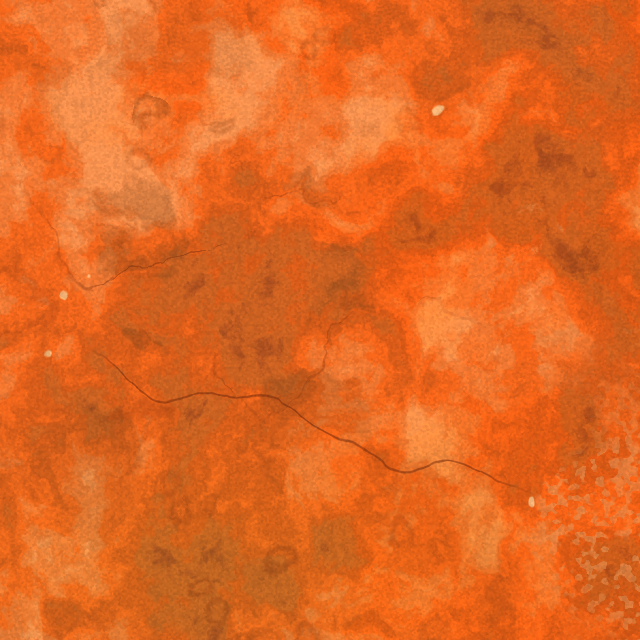
Write a WebGL 1 fragment shader that draws this texture.

```glsl
precision highp float;
uniform vec2 u_resolution;

vec2 hash2(vec2 p) {
  return fract(sin(vec2(dot(p, vec2(127.1, 311.7)), dot(p, vec2(269.5, 183.3)))) * 43758.55);
}

// Cellular noise: x = blended cell value, y = nearest distance, z = nearest cell id
vec3 cells(vec2 p) {
  vec2 base = floor(p);
  float sum = 0.0, total = 0.0;
  vec2 nearest = vec2(9.0, 0.0);
  for (int j = -1; j <= 1; j++) {
    for (int i = -1; i <= 1; i++) {
      vec2 cell = base + vec2(float(i), float(j));
      float d = distance(p, cell + hash2(cell));
      float id = hash2(cell + 37.3).x;
      float weight = exp(-6.0 * d * d);
      sum += weight * id;
      total += weight;
      if (d < nearest.x) nearest = vec2(d, id);
    }
  }
  return vec3(sum / total, nearest);
}

float layers(vec2 p) {
  float sum = 0.0, total = 0.0, amp = 1.0;
  for (int i = 0; i < 6; i++) {
    sum += amp * cells(p).x;
    total += amp;
    amp *= 0.6;
    p = mat2(1.6, 1.2, -1.2, 1.6) * p + 5.7;
  }
  return sum / total;
}

float blob(vec2 p, vec2 center, vec2 size) {
  vec2 q = (p - center) / size;
  return exp(-dot(q, q));
}

vec3 rustRamp(float t) {
  vec3 c = mix(vec3(0.66, 0.30, 0.12), vec3(0.80, 0.38, 0.13), smoothstep(0.0, 0.14, t));
  c = mix(c, vec3(0.85, 0.36, 0.10), smoothstep(0.23, 0.39, t));
  c = mix(c, vec3(0.95, 0.40, 0.11), smoothstep(0.45, 0.61, t));
  c = mix(c, vec3(0.94, 0.47, 0.20), smoothstep(0.67, 0.83, t));
  return mix(c, vec3(0.97, 0.57, 0.31), smoothstep(0.86, 1.0, t));
}

void main() {
  vec2 uv = gl_FragCoord.xy / u_resolution;
  vec2 warp = vec2(layers(uv * 3.0), layers(uv * 3.0 + 19.0)) - 0.5;
  vec2 flow = uv + 0.22 * warp;
  float belt = blob(flow, vec2(0.33, 0.56), vec2(0.3, 0.2));
  float lowland = blob(uv, vec2(0.35, 0.1), vec2(0.42, 0.2));

  // Broad light and dark regions
  float land = 0.16 * blob(flow, vec2(0.15, 0.85), vec2(0.3, 0.16))
    + 0.14 * blob(flow, vec2(0.55, 0.85), vec2(0.25, 0.15))
    + 0.13 * blob(flow, vec2(0.72, 0.42), vec2(0.16, 0.2))
    + 0.10 * blob(flow, vec2(0.88, 0.15), vec2(0.15, 0.2))
    - 0.12 * blob(flow, vec2(0.85, 0.65), vec2(0.12, 0.18))
    - 0.20 * belt - 0.10 * lowland;

  // Mottled rust
  float mass = layers(flow * 3.5 + 4.0) - 0.5;
  float detail = layers((uv + 0.12 * warp) * 13.0 + 31.0) - 0.5;
  float tone = 0.51 + land + 0.9 * mass + 0.75 * detail;
  vec3 color = rustRamp(smoothstep(0.12, 0.88, tone));

  // Vivid orange to the right, ochre in the lowland
  float vivid = smoothstep(0.42, 0.68, layers(flow * 4.0 + 53.0) + 0.25 * (uv.x - 0.5));
  color *= mix(vec3(1.0), vec3(1.05, 0.94, 0.66), 0.6 * vivid);
  color *= mix(vec3(1.0), vec3(0.96, 1.06, 1.02), lowland);

  // Dark olive stains
  float stain = smoothstep(0.52, 0.66, layers(flow * 7.0 + 71.0));
  color = mix(color, vec3(0.50, 0.27, 0.11), stain * (0.1 + 0.45 * belt));

  // Eroded ring pits
  vec3 pit = cells((uv + 0.14 * warp) * 15.0);
  float ring = 1.0 - smoothstep(0.0, 0.14, abs(pit.y - 0.25 + 0.5 * detail));
  float pitted = max(lowland, blob(uv, vec2(0.25, 0.88), vec2(0.35, 0.15)));
  color = mix(color, vec3(0.58, 0.26, 0.08), 0.45 * ring * pitted * smoothstep(0.5, 0.65, pit.z));

  // Fine cracks
  float path = 0.44 - 0.33 * (uv.x - 0.16) + 0.02 * sin(uv.x * 19.0) + 0.008 * sin(uv.x * 47.0);
  float crack = 1.0 - smoothstep(0.0005, 0.003, abs(uv.y - path + 0.06 * warp.y));
  crack *= smoothstep(0.12, 0.2, uv.x) * smoothstep(0.86, 0.75, uv.x);
  float contour = abs(cells(flow * 6.0 + 11.0).x - 0.5);
  crack = max(crack, belt * (1.0 - smoothstep(0.004, 0.016, contour)) * smoothstep(0.0, 0.1, mass));
  color = mix(color, vec3(0.46, 0.17, 0.05), 0.55 * crack);

  // Pale mineral veins and crust
  float vein = 1.0 - smoothstep(0.01, 0.06, abs(cells(flow * 9.0 + 23.0).x - 0.55));
  vein *= blob(uv, vec2(0.86, 0.6), vec2(0.1, 0.18)) * smoothstep(0.0, 0.12, detail);
  float crust = smoothstep(0.55, 0.7, cells((uv + 0.03 * warp) * 120.0).x + 0.5 * detail);
  crust *= smoothstep(0.82, 0.96, uv.x + 0.5 * warp.x) * smoothstep(0.48, 0.3, uv.y + 0.4 * warp.y);
  color = mix(color, vec3(0.87, 0.56, 0.33), max(0.75 * vein, 0.6 * crust));

  // Sparse cream flecks
  vec3 fleck = cells((uv + 0.08 * warp) * 16.0 + 41.0);
  float cream = smoothstep(0.13, 0.06, fleck.y + 0.3 * detail) * step(0.96, fleck.z);
  color = mix(color, vec3(0.97, 0.78, 0.55), 0.8 * cream);

  // Surface grain
  color *= 1.0 + 0.14 * (cells(uv * 300.0).x - 0.5);
  gl_FragColor = vec4(color, 1.0);
}
```
